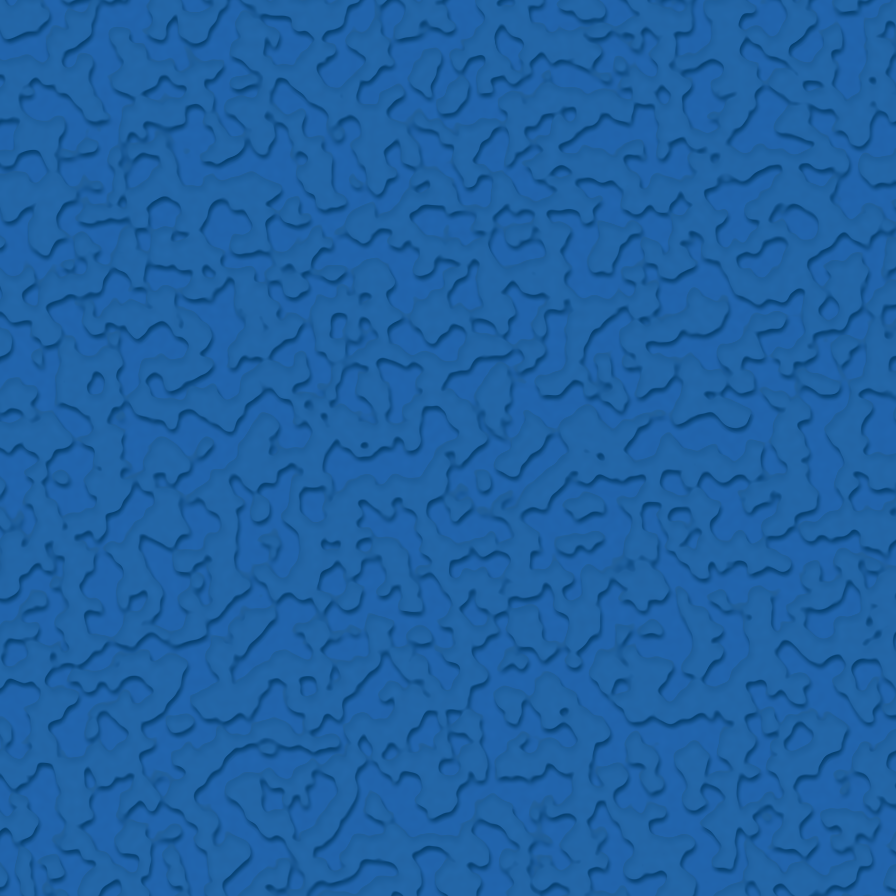
Reproduce this texture procedurally as a WebGL 1 fragment shader.

```glsl
precision highp float;
// Blue moulded plastic: irregular flat plateaus casting soft shadows below them.
uniform vec2 u_resolution;

// Random vector in -1..1 for a lattice point, without sine
vec2 hash2(vec2 cell) {
  vec3 q = fract(cell.xyx * vec3(0.1031, 0.1030, 0.0973));
  q += dot(q, q.yzx + 33.33);
  return fract((q.xx + q.yz) * q.zy) * 2.0 - 1.0;
}

float gradientNoise(vec2 p) {
  vec2 i = floor(p);
  vec2 f = p - i;
  vec2 u = f * f * f * (f * (f * 6.0 - 15.0) + 10.0);
  float a = dot(hash2(i), f);
  float b = dot(hash2(i + vec2(1.0, 0.0)), f - vec2(1.0, 0.0));
  float c = dot(hash2(i + vec2(0.0, 1.0)), f - vec2(0.0, 1.0));
  float d = dot(hash2(i + 1.0), f - 1.0);
  return mix(mix(a, b, u.x), mix(c, d, u.x), u.y);
}

// Two octaves, the second turned so the lattices do not align
float relief(vec2 p) {
  vec2 turned = mat2(0.8, 0.6, -0.6, 0.8) * p;
  return gradientNoise(p * 30.0 + 7.0) + 0.42 * gradientNoise(turned * 57.0 + 91.0);
}

// 1 on the raised plateaus, 0 in the hollows
float plateau(vec2 p, float softness) {
  return smoothstep(-softness, softness, relief(p) + 0.015);
}

void main() {
  vec2 p = gl_FragCoord.xy / u_resolution.y;
  float raised = plateau(p, max(0.045, 24.0 / u_resolution.y));

  // Raised area in a small disc shifted towards the light, up and left
  float cover = 0.0;
  for (int k = 0; k < 14; k++) {
    float n = float(k) + 0.5;
    float angle = n * 2.39996;
    vec2 tap = 0.0062 * sqrt(n / 14.0) * vec2(cos(angle), sin(angle));
    cover += plateau(p + vec2(-0.0018, 0.0040) + tap, 0.08) / 14.0;
  }

  // Deep shadow in the hollows, faint rounding on the plateau rims
  float castShadow = (1.0 - raised) * smoothstep(0.05, 0.95, cover);
  float rimShade = raised * (1.0 - cover) * 0.24;

  // Thin contour along the edges that face the light
  float contour = 4.0 * raised * (1.0 - raised) * (1.0 - smoothstep(0.2, 0.6, cover));

  vec3 color = mix(vec3(0.130, 0.392, 0.675), vec3(0.138, 0.400, 0.655), raised);
  color = mix(color, vec3(0.020, 0.250, 0.440), clamp(castShadow + rimShade, 0.0, 1.0));
  color = mix(color, vec3(0.140, 0.370, 0.570), 0.45 * contour);

  // Slight surface mottling
  color *= 1.0 + 0.03 * gradientNoise(p * 90.0);
  gl_FragColor = vec4(color, 1.0);
}
```
